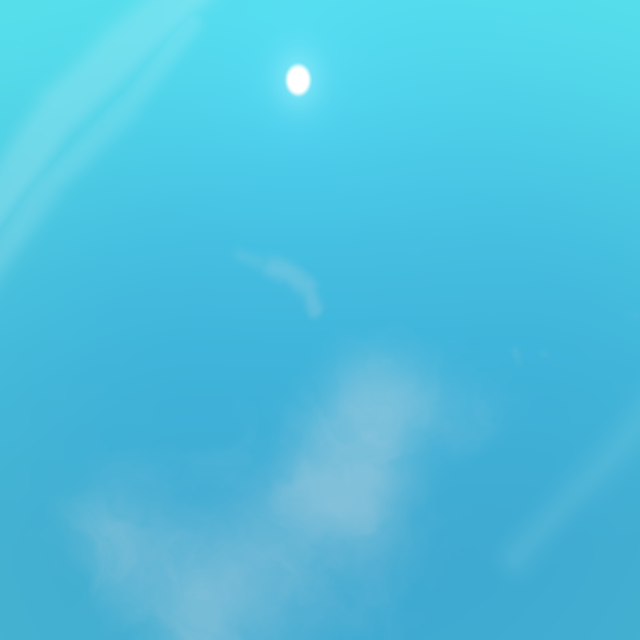
This texture is drawn by a Shadertoy shader. Its source:

```glsl
// Turquoise sky with a small bright sun, thin cirrus streaks and soft drifting clouds.
#define SUN_POS vec2(0.466, 0.875)
#define SUN_RADIUS vec2(0.0195, 0.0245)
#define GLOW_STRENGTH 0.10
#define CLOUD_TINT vec3(0.83, 0.85, 0.88)
#define CLOUD_OPACITY 0.44
#define CIRRUS_TINT vec3(0.76, 0.93, 0.95)
#define CIRRUS_OPACITY 0.31
#define DETAIL_SCALE 13.0
#define WARP_AMOUNT 0.05

float hash(vec2 p) {
    vec3 q = fract(vec3(p.xyx) * 0.1031);
    q += dot(q, q.yzx + 33.33);
    return fract((q.x + q.y) * q.z);
}

float noise(vec2 p) {
    vec2 cell = floor(p), f = fract(p);
    f = f * f * (3.0 - 2.0 * f);
    return mix(mix(hash(cell), hash(cell + vec2(1, 0)), f.x),
               mix(hash(cell + vec2(0, 1)), hash(cell + vec2(1, 1)), f.x), f.y);
}

float fbm(vec2 p) {
    float sum = 0.0, amp = 0.5;
    for (int i = 0; i < 5; i++) {
        sum += amp * noise(p);
        p = mat2(1.6, 1.2, -1.2, 1.6) * p + 7.3;
        amp *= 0.5;
    }
    return sum;
}

// Soft elliptical puff
float puff(vec2 p, vec2 center, vec2 radius) {
    vec2 d = (p - center) / radius;
    return exp(-dot(d, d));
}

// Soft stroke along a segment
float stroke(vec2 p, vec2 a, vec2 b, float width) {
    vec2 ab = b - a;
    float t = clamp(dot(p - a, ab) / dot(ab, ab), 0.0, 1.0);
    float d = length(p - a - ab * t) / width;
    return exp(-d * d);
}

vec3 skyColor(vec2 p) {
    vec3 low = vec3(0.245, 0.665, 0.820);
    vec3 mid = vec3(0.248, 0.705, 0.855);
    vec3 high = vec3(0.315, 0.840, 0.925);
    vec3 col = mix(low, mid, smoothstep(0.1, 0.52, p.y));
    col = mix(col, high, smoothstep(0.38, 1.05, p.y));
    // Paler, greener rim on the left and in the lower corners
    float rim = smoothstep(0.25, 0.75, length((p - vec2(0.56, 0.42)) * vec2(1.0, 0.8)));
    return col + rim * vec3(0.025, 0.035, -0.002);
}

float cirrus(vec2 p) {
    vec2 q = p + 0.018 * (vec2(noise(p * 7.0), noise(p * 7.0 + 19.0)) - 0.5);
    // Upper strand
    float upper = stroke(q, vec2(-0.04, 0.64), vec2(0.10, 0.83), 0.037);
    upper = max(upper, stroke(q, vec2(0.10, 0.83), vec2(0.20, 0.925), 0.042));
    upper = max(upper, stroke(q, vec2(0.20, 0.925), vec2(0.33, 1.04), 0.040));
    // Lower strand
    float lower = stroke(q, vec2(-0.03, 0.56), vec2(0.07, 0.71), 0.036);
    lower = max(lower, stroke(q, vec2(0.07, 0.71), vec2(0.20, 0.835), 0.029));
    lower = max(lower, stroke(q, vec2(0.20, 0.835), vec2(0.30, 0.96), 0.025));
    // Faint band at the lower right
    float right = stroke(q, vec2(0.81, 0.13), vec2(0.90, 0.23), 0.042);
    right = max(right, stroke(q, vec2(0.90, 0.23), vec2(1.04, 0.37), 0.046));
    float fibre = noise(vec2(dot(q, vec2(0.75, -0.66)) * 38.0, dot(q, vec2(0.66, 0.75)) * 4.0));
    float wisps = max(upper, lower * 0.65) + 0.42 * right;
    return smoothstep(0.05, 0.95, wisps) * mix(0.78, 1.05, fibre);
}

float clouds(vec2 p) {
    vec2 warp = vec2(fbm(p * 9.0), fbm(p * 9.0 + 31.0)) - 0.48;
    vec2 q = p + WARP_AMOUNT * warp;
    float detail = fbm(p * DETAIL_SCALE + 3.0 * warp);
    // Main bank
    float bank = 0.88 * puff(q, vec2(0.55, 0.255), vec2(0.115, 0.135));
    bank += 0.45 * puff(q, vec2(0.60, 0.385), vec2(0.075, 0.070));
    bank += 0.34 * puff(q, vec2(0.745, 0.355), vec2(0.085, 0.075));
    bank += 0.58 * puff(q, vec2(0.185, 0.170), vec2(0.085, 0.110));
    bank += 0.72 * puff(q, vec2(0.325, 0.020), vec2(0.105, 0.120));
    bank += 0.42 * puff(q, vec2(0.415, 0.140), vec2(0.130, 0.110));
    bank += 0.17 * puff(q, vec2(0.310, 0.290), vec2(0.075, 0.045));
    bank += 0.15 * puff(q, vec2(0.580, 0.040), vec2(0.090, 0.070));
    float density = smoothstep(0.06, 1.05, bank + 0.32 * (detail - 0.5)) * mix(0.8, 1.15, detail);
    // Small curved wisp
    vec2 r = p + 0.045 * warp;
    float wisp = 0.55 * stroke(r, vec2(0.375, 0.605), vec2(0.425, 0.590), 0.018);
    wisp = max(wisp, 0.9 * stroke(r, vec2(0.425, 0.590), vec2(0.475, 0.553), 0.024));
    wisp = max(wisp, 0.85 * stroke(r, vec2(0.475, 0.553), vec2(0.492, 0.512), 0.018));
    density += 0.52 * smoothstep(0.12, 1.0, wisp + 0.5 * (detail - 0.45));
    // Tiny scraps
    float scraps = stroke(r, vec2(0.804, 0.442), vec2(0.814, 0.426), 0.007);
    scraps += stroke(r, vec2(0.834, 0.435), vec2(0.856, 0.444), 0.006);
    scraps += 0.3 * stroke(r, vec2(0.985, 0.517), vec2(0.998, 0.505), 0.007);
    return density + 0.45 * scraps * smoothstep(0.25, 0.65, detail);
}

void mainImage(out vec4 fragColor, in vec2 fragCoord) {
    vec2 p = fragCoord / iResolution.xy;
    vec3 col = skyColor(p);
    col = mix(col, CIRRUS_TINT, CIRRUS_OPACITY * cirrus(p));
    col = mix(col, CLOUD_TINT, clamp(CLOUD_OPACITY * clouds(p), 0.0, 1.0));
    // Sun disc, inner halo and wide glow
    float d = length((p - SUN_POS) / SUN_RADIUS);
    col += GLOW_STRENGTH * vec3(0.25, 0.35, 0.45) * exp(-d * 0.16);
    col = mix(col, vec3(0.72, 0.95, 0.98), 0.42 * exp(-d * d * 0.28));
    col = mix(col, vec3(1.0), 1.0 - smoothstep(0.72, 1.18, d));
    fragColor = vec4(clamp(col, 0.0, 1.0), 1.0);
}
```
